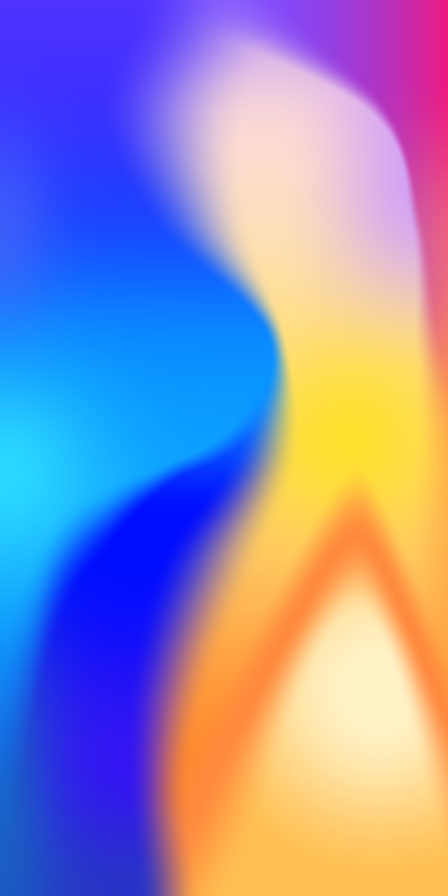
Give the GLSL for this background, as a Shadertoy shader.

```glsl
const int LAST = 8; // profiles hold nine evenly spaced knots

// Catmull-Rom weights for the four knots around a cell
vec4 splineWeights(float f) {
    float f2 = f * f, f3 = f2 * f;
    return 0.5 * vec4(-f3 + 2.0 * f2 - f, 3.0 * f3 - 5.0 * f2 + 2.0,
                      -3.0 * f3 + 4.0 * f2 + f, f3 - f2);
}

float spline(float knots[9], float t) {
    float s = clamp(t, 0.0, 1.0) * float(LAST);
    int cell = min(int(s), LAST - 1);
    vec4 w = splineWeights(s - float(cell));
    float sum = 0.0;
    for (int i = 0; i < 4; i++) sum += w[i] * knots[clamp(cell + i - 1, 0, LAST)];
    return sum;
}

vec3 spline(vec3 knots[9], float t) {
    float s = clamp(t, 0.0, 1.0) * float(LAST);
    int cell = min(int(s), LAST - 1);
    vec4 w = splineWeights(s - float(cell));
    vec3 sum = vec3(0.0);
    for (int i = 0; i < 4; i++) sum += w[i] * knots[clamp(cell + i - 1, 0, LAST)];
    return sum;
}

float softEdge(float value, float centre, float halfWidth) {
    float w = max(halfWidth, 0.008);
    return smoothstep(centre - w, centre + w, value);
}

float glow(vec2 p, vec2 centre, vec2 radius) {
    vec2 q = (p - centre) / radius;
    return exp(-dot(q, q));
}

// Cool side: a bright lobe above deep blue
vec3 coolField(vec2 p) {
    vec3 sky = spline(vec3[9](
        vec3(0.05, 0.45, 0.90), vec3(0.05, 0.50, 0.95), vec3(0.05, 0.58, 0.98),
        vec3(0.06, 0.64, 1.00), vec3(0.05, 0.62, 1.00), vec3(0.04, 0.53, 1.00),
        vec3(0.10, 0.28, 1.00), vec3(0.22, 0.19, 1.00), vec3(0.31, 0.20, 1.00)), p.y);
    sky = mix(sky, vec3(0.17, 0.85, 1.0), glow(p, vec2(0.0, 0.47), vec2(0.22, 0.11)));
    sky = mix(sky, vec3(0.32, 0.42, 0.97), 0.6 * glow(p, vec2(0.0, 0.75), vec2(0.12, 0.11)));

    vec3 deep = mix(vec3(0.16, 0.20, 0.78), vec3(0.20, 0.08, 0.95), smoothstep(0.0, 0.15, p.y));
    deep = mix(deep, vec3(0.0, 0.05, 1.0), smoothstep(0.15, 0.38, p.y));
    deep = mix(deep, vec3(0.05, 0.50, 1.0), smoothstep(0.42, 0.56, p.y));
    deep = mix(deep, vec3(0.10, 0.37, 0.76), glow(p, vec2(0.0, 0.08), vec2(0.13, 0.25)));

    float rim = spline(float[9](0.17, 0.355, 0.427, 0.471, 0.503, 0.57, 0.66, 0.70, 0.70), p.x);
    float blur = spline(float[9](0.16, 0.07, 0.035, 0.015, 0.016, 0.035, 0.05, 0.05, 0.05), p.x);
    return mix(deep, sky, softEdge(p.y, rim, blur));
}

// Signed depth below a rounded, lopsided peak
float peakDepth(vec2 p, vec2 apex, float leftSlope, float rightSlope, float roundness) {
    float dx = p.x - apex.x;
    float rise = dx * (dx < 0.0 ? leftSlope : rightSlope);
    return apex.y - p.y - (length(vec2(rise, roundness)) - roundness);
}

vec3 addFlame(vec3 base, vec2 p) {
    float depth = peakDepth(p, vec2(0.80, 0.385), 0.95, 1.25, 0.05);
    float radius = length((p - vec2(0.85, 0.23)) * vec2(1.0, 2.0));
    vec3 core = mix(vec3(1.0, 0.95, 0.78), vec3(1.0, 0.75, 0.32), smoothstep(0.05, 0.45, radius));
    float blur = mix(0.16, 0.07, smoothstep(0.0, 0.3, p.y));
    vec3 col = mix(base, vec3(1.0, 0.54, 0.24), smoothstep(-0.10, -0.015, depth));
    return mix(col, core, smoothstep(-0.02, blur, depth));
}

// Warm side: cream plume, yellow heart and flame
vec3 warmField(vec2 p) {
    vec3 col = spline(vec3[9](
        vec3(1.00, 0.58, 0.20), vec3(1.00, 0.53, 0.17), vec3(1.00, 0.62, 0.25),
        vec3(1.00, 0.77, 0.38), vec3(1.00, 0.85, 0.42), vec3(1.00, 0.87, 0.55),
        vec3(0.99, 0.87, 0.73), vec3(0.96, 0.83, 0.85), vec3(0.75, 0.60, 0.95)), p.y);
    col = mix(col, vec3(1.0, 0.88, 0.18), glow(p, vec2(0.78, 0.51), vec2(0.20, 0.10)));
    float lilac = smoothstep(0.62, 0.96, p.x) * smoothstep(0.58, 0.80, p.y);
    col = mix(col, vec3(0.82, 0.62, 0.97), lilac);
    return addFlame(col, p);
}

// Violet, red and orange beyond the right rim
vec3 outerField(vec2 p) {
    vec3 col = mix(vec3(1.0, 0.64, 0.25), vec3(0.93, 0.40, 0.50), smoothstep(0.48, 0.72, p.y));
    col = mix(col, vec3(0.93, 0.10, 0.50), smoothstep(0.70, 0.92, p.y));
    float toRim = clamp(2.0 * p.x - 1.0, 0.0, 1.0);
    float violet = (1.0 - toRim * toRim) * smoothstep(0.5, 0.7, p.y);
    return mix(col, vec3(0.48, 0.29, 1.0), violet);
}

void mainImage(out vec4 fragColor, in vec2 fragCoord) {
    vec2 p = fragCoord / iResolution.xy;

    // Seam between cool and warm, then the rim of the plume
    float seam = spline(float[9](0.378, 0.355, 0.385, 0.47, 0.60, 0.617, 0.45, 0.385, 0.48), p.y);
    float seamBlur = spline(float[9](0.07, 0.07, 0.095, 0.115, 0.07, 0.022, 0.11, 0.17, 0.18), p.y);
    float rim = spline(float[9](1.12, 1.08, 1.02, 0.985, 0.98, 0.953, 0.93, 0.846, 0.50), p.y);
    float rimBlur = spline(float[9](0.05, 0.05, 0.06, 0.08, 0.06, 0.03, 0.015, 0.025, 0.16), p.y);

    vec3 col = mix(coolField(p), warmField(p), softEdge(p.x, seam, seamBlur));
    col = mix(col, outerField(p), softEdge(p.x, rim, rimBlur));
    fragColor = vec4(clamp(col, 0.0, 1.0), 1.0);
}
```
